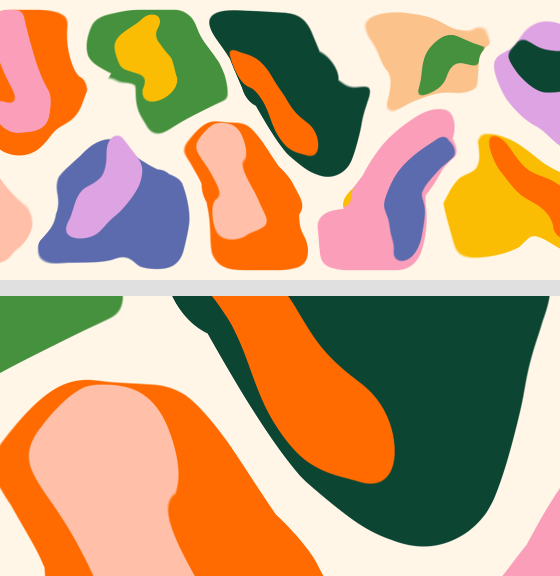
Top: the whole. Bottom: its middle third, enlarged.
This background is drawn by a WebGL 1 fragment shader. Its source:

```glsl
precision highp float;

// Flat organic paper-cut shapes on cream, separated by winding channels.
// Staggered cells each grow a bent, lobed body with a backing and an accent;
// channels follow the border where two neighbouring bodies are equally near.

uniform vec2 u_resolution;

const float TAU = 6.2831853;
const float COLUMNS = 5.0;
const vec3 CREAM = vec3(1.0, 0.965, 0.91);

float hash(float n) {
  return fract(sin(n * 12.9898 + 4.1) * 43758.545);
}

vec2 gradientAt(vec2 corner) {
  float angle = TAU * hash(dot(corner, vec2(1.0, 57.0)));
  return vec2(cos(angle), sin(angle));
}

float gradientNoise(vec2 p) {
  vec2 i = floor(p), f = p - i;
  vec2 u = f * f * f * (f * (f * 6.0 - 15.0) + 10.0);
  vec2 e = vec2(1.0, 0.0);
  float low = mix(dot(gradientAt(i), f), dot(gradientAt(i + e), f - e), u.x);
  float high = mix(dot(gradientAt(i + e.yx), f - e.yx),
                   dot(gradientAt(i + e.xx), f - e.xx), u.x);
  return mix(low, high, u.y);
}

float smoothMin(float a, float b, float k) {
  float h = max(k - abs(a - b), 0.0) / k;
  return min(a, b) - 0.25 * k * h * h;
}

float smoothMax(float a, float b, float k) {
  return -smoothMin(-a, -b, k);
}

// Capsule whose radius changes from one end to the other
float taperedCapsule(vec2 p, vec2 a, vec2 b, float ra, float rb) {
  vec2 ab = b - a;
  float h = clamp(dot(p - a, ab) / dot(ab, ab), 0.0, 1.0);
  return length(p - a - ab * h) - mix(ra, rb, h);
}

// Lobed stroke: tapered capsules joined along a tilted wave
float blob(vec2 p, float seed, float reach, float width, float tilt) {
  float angle = tilt * (2.0 * hash(seed) - 1.0);
  float phase = TAU * hash(seed + 0.37);
  float c = cos(angle), s = sin(angle);
  p = vec2(c * p.x + s * p.y, c * p.y - s * p.x);
  vec2 previous = vec2(0.0);
  float previousRadius = 0.0, d = 1.0;
  for (int k = 0; k < 5; k++) {
    float t = float(k) * 0.5 - 1.0;
    vec2 joint = reach * vec2(t, 0.45 * sin(2.5 * t + phase));
    float radius = width * (0.75 + 0.5 * hash(seed + 0.71 + float(k) * 3.0));
    if (k > 0) {
      float part = taperedCapsule(p, previous, joint, previousRadius, radius);
      d = smoothMin(d, part, 0.06);
    }
    previous = joint;
    previousRadius = radius;
  }
  return d;
}

vec2 cellCenter(float id) {
  float row = floor((id + 0.5) / COLUMNS);
  float column = id - row * COLUMNS;
  return vec2(0.5 * column + mix(0.08, -0.12, row), mix(0.74, 0.26, row));
}

vec2 scatter(float seed, float amount) {
  return amount * (2.0 * vec2(hash(seed), hash(seed + 0.53)) - 1.0);
}

vec3 palette(float index) {
  float i = mod(index + 0.5, 10.0);
  if (i < 1.0) return vec3(1.0, 0.42, 0.0);    // orange
  if (i < 2.0) return vec3(0.27, 0.57, 0.24);  // leaf green
  if (i < 3.0) return vec3(0.05, 0.27, 0.20);  // deep green
  if (i < 4.0) return vec3(0.99, 0.76, 0.55);  // apricot
  if (i < 5.0) return vec3(0.87, 0.64, 0.89);  // lilac
  if (i < 6.0) return vec3(1.0, 0.75, 0.66);   // peach
  if (i < 7.0) return vec3(0.36, 0.42, 0.68);  // blue
  if (i < 8.0) return vec3(1.0, 0.42, 0.0);    // orange
  if (i < 9.0) return vec3(0.98, 0.62, 0.73);  // pink
  return vec3(0.98, 0.74, 0.01);               // yellow
}

float coverage(float d, float pixel) {
  return 1.0 - smoothstep(-0.75 * pixel, 0.75 * pixel, d);
}

// Meandering rows plus a gentle irregular wobble
vec2 meander(vec2 p) {
  float inner = 4.0 * p.y * (1.0 - p.y);
  vec2 wobble = vec2(gradientNoise(p * 2.6), gradientNoise(p * 2.6 + 17.3));
  return p + 0.1 * wobble + vec2(0.0, 0.1 * inner * sin(TAU * p.x + 0.6));
}

void main() {
  float pixel = 1.0 / u_resolution.y;
  vec2 uv = gl_FragCoord.xy * pixel;
  vec2 p = meander(uv);

  // Nearest cell, its main body, and a soft distance to all the others
  float nearest = 1.0, others = 1.0, body = 1.0, id = 0.0;
  for (int n = 0; n < 10; n++) {
    float cell = float(n);
    vec2 q = p - cellCenter(cell);
    float front = blob(q, cell + 11.0, 0.2, 0.15, 0.7);
    float back = blob(q - scatter(cell + 31.0, 0.13), cell + 47.0, 0.15, 0.09, 1.5);
    float d = min(front, back);
    others = smoothMin(others, max(d, nearest), 0.1);
    if (d < nearest) {
      nearest = d;
      body = front;
      id = cell;
    }
  }

  // Channels between neighbours and a margin along top and bottom
  float channel = 0.5 * (nearest - others) + 0.026;
  float border = smoothMax(channel, abs(uv.y - 0.5) - 0.465, 0.06);
  float outline = smoothMax(nearest, border, 0.06);
  vec2 local = p - cellCenter(id) - scatter(id + 61.0, 0.1);
  float accent = smoothMax(blob(local, id + 83.0, 0.13, 0.05, 1.5), border, 0.03);

  vec3 fill = mix(palette(id + 1.0), palette(id), coverage(body - 1.5 * pixel, pixel));
  vec3 color = mix(CREAM, fill, coverage(outline, pixel));
  color = mix(color, palette(id + 8.0), coverage(accent, pixel));
  gl_FragColor = vec4(color, 1.0);
}
```
